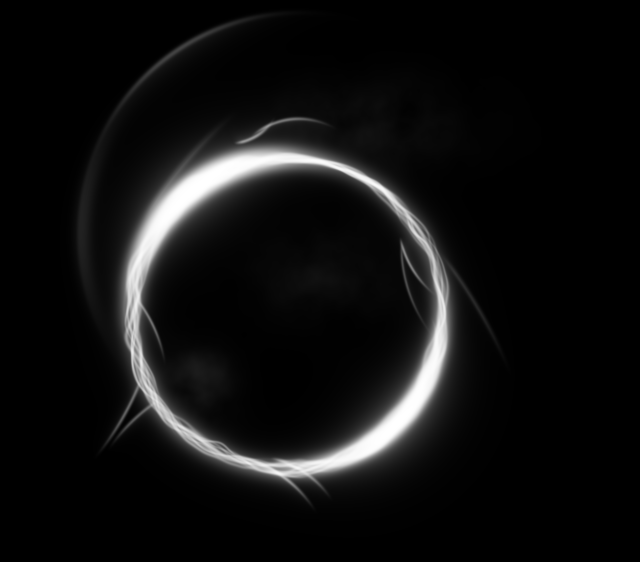
Reproduce this background procedurally as a Shadertoy shader.

```glsl
// A glowing ring of smoky filaments on black, with two white-hot lobes.
// Strands are circles whose radius is bent by gradient noise; loose wisps are
// bent segments, and masked noise supplies the faint haze.

vec2 gradient(vec2 cell) {
    float a = 6.2832 * fract(sin(dot(cell, vec2(127.1, 311.7))) * 43758.5);
    return vec2(cos(a), sin(a));
}

// Gradient noise, about -0.7 to 0.7
float noise(vec2 p) {
    vec2 i = floor(p), f = fract(p);
    vec2 u = f * f * f * (f * (f * 6.0 - 15.0) + 10.0);
    vec2 e = vec2(0.0, 1.0);
    return mix(mix(dot(gradient(i), f), dot(gradient(i + e.yx), f - e.yx), u.x),
               mix(dot(gradient(i + e.xy), f - e.xy), dot(gradient(i + e.yy), f - e.yy), u.x), u.y);
}

float fbm(vec2 p) {
    float sum = 0.0, amp = 1.0;
    for (int i = 0; i < 4; i++) {
        sum += amp * noise(p);
        p = mat2(1.6, 1.2, -1.2, 1.6) * p + 3.7;
        amp *= 0.5;
    }
    return sum;
}

float bell(float x) { return exp(-x * x); }

// Parabolic filament from a to b, fading at both ends, with a veil on its hollow side
float wisp(vec2 p, vec2 a, vec2 b, float bend, float width) {
    vec2 axis = b - a;
    float len = length(axis);
    axis /= len;
    float t = dot(p - a, axis) / len;
    float d = dot(p - a, vec2(-axis.y, axis.x)) - bend * 4.0 * t * (1.0 - t);
    float fade = smoothstep(0.0, 0.2, t) * (1.0 - smoothstep(0.4, 1.0, t));
    float hollow = -d * sign(bend);
    float veil = smoothstep(-0.002, 0.002, hollow) * exp(-max(hollow, 0.0) / 0.008);
    return fade * (bell(d / width) + 0.3 * veil);
}

// Soft patch of cloud
float haze(vec2 p, vec2 center, vec2 size) {
    vec2 q = (p - center) / size;
    return exp(-dot(q, q)) * max(0.0, 0.6 + 0.8 * fbm(p * 9.0));
}

float ring(vec2 p) {
    vec2 q = p - vec2(0.509, 0.442);
    float r = length(q);
    vec2 dir = q / max(r, 1e-4);
    float d = r - 0.2766;

    // Angular masks: two hot lobes and the narrow stretch at the upper right
    float lobeTop = exp(8.0 * (dot(dir, vec2(-0.60, 0.80)) - 1.0));
    float lobeLow = exp(9.0 * (dot(dir, vec2(0.73, -0.68)) - 1.0));
    float narrow = exp(7.0 * (dot(dir, vec2(0.34, 0.94)) - 1.0));
    float lobes = lobeTop + lobeLow;

    // Broad light
    float light = 0.11 * exp(-abs(d) / 0.022) * (1.0 - 0.5 * narrow);
    light += 0.13 * bell(d / 0.02) * (1.0 - 0.6 * narrow);
    light += lobeTop * (3.2 * bell(d / 0.018) + 0.55 * exp(-abs(d) / 0.032));
    light += lobeLow * (3.2 * bell(d / 0.014) + 0.5 * exp(-abs(d) / 0.030));

    // Interwoven strands
    float spread = mix(0.034, 0.012, narrow);
    for (int i = 0; i < 16; i++) {
        float k = float(i);
        vec2 seed = vec2(7.3, 11.9) * k;
        float freq = 1.4 + 2.2 * fract(k * 0.618);
        float offset = spread * noise(dir * freq + seed)
                     + 0.004 * noise(dir * 7.0 + seed.yx);
        float s = d - offset;
        float power = smoothstep(-0.35, 0.5, noise(dir * 2.3 - seed));
        float width = 0.0019 + 0.003 * lobes + 0.0015 * fract(k * 0.37);
        float side = s * (mod(k, 2.0) * 2.0 - 1.0);
        float veil = smoothstep(-0.002, 0.002, side) * exp(-max(side, 0.0) / 0.011);
        light += power * (0.48 * bell(s / width) + 0.07 * veil);
    }
    return light;
}

// Large faint arc at the upper left: crisp on top, diffuse to the left
float outerArc(vec2 p) {
    vec2 q = p - vec2(0.536, 0.581);
    float d = length(q) - 0.397;
    float angle = atan(q.y, -q.x);
    float crisp = bell((angle - 0.98) / 0.38);
    float diffuse = bell((angle - 0.05) / 0.42);
    float trail = exp(-max(-d, 0.0) / 0.02) * smoothstep(-0.006, 0.004, -d);
    return crisp * (0.17 * bell(d / 0.005) + 0.10 * trail)
         + diffuse * (0.07 * bell((d + 0.008) / 0.016) + 0.05 * trail);
}

void mainImage(out vec4 fragColor, in vec2 fragCoord) {
    vec2 p = fragCoord / iResolution.y;
    float light = ring(p) + outerArc(p);

    // Tails at the lower left and bottom
    light += 0.32 * wisp(p, vec2(0.256, 0.337), vec2(0.165, 0.180), 0.008, 0.003);
    light += 0.28 * wisp(p, vec2(0.285, 0.290), vec2(0.190, 0.196), -0.007, 0.003);
    light += 0.65 * wisp(p, vec2(0.405, 0.192), vec2(0.566, 0.084), 0.022, 0.003);
    light += 0.45 * wisp(p, vec2(0.480, 0.186), vec2(0.594, 0.106), 0.014, 0.003);
    // Plume above the ring
    light += 0.50 * wisp(p, vec2(0.415, 0.744), vec2(0.492, 0.794), -0.011, 0.003);
    light += 0.38 * wisp(p, vec2(0.445, 0.757), vec2(0.605, 0.768), 0.026, 0.003);
    light += 0.12 * wisp(p, vec2(0.250, 0.600), vec2(0.430, 0.810), 0.012, 0.006);
    // Loose loops and threads on both sides
    light += 0.45 * wisp(p, vec2(0.711, 0.580), vec2(0.780, 0.470), -0.012, 0.0025);
    light += 0.22 * wisp(p, vec2(0.714, 0.578), vec2(0.775, 0.395), -0.018, 0.0025);
    light += 0.10 * wisp(p, vec2(0.780, 0.555), vec2(0.915, 0.320), 0.010, 0.004);
    light += 0.35 * wisp(p, vec2(0.238, 0.475), vec2(0.295, 0.345), 0.010, 0.0025);

    // Drifting haze
    light += 0.07 * haze(p, vec2(0.66, 0.78), vec2(0.16, 0.07));
    light += 0.05 * haze(p, vec2(0.58, 0.51), vec2(0.13, 0.08));
    light += 0.11 * haze(p, vec2(0.35, 0.31), vec2(0.06, 0.07));

    fragColor = vec4(vec3(1.0 - exp(-1.25 * light)), 1.0);
}
```
